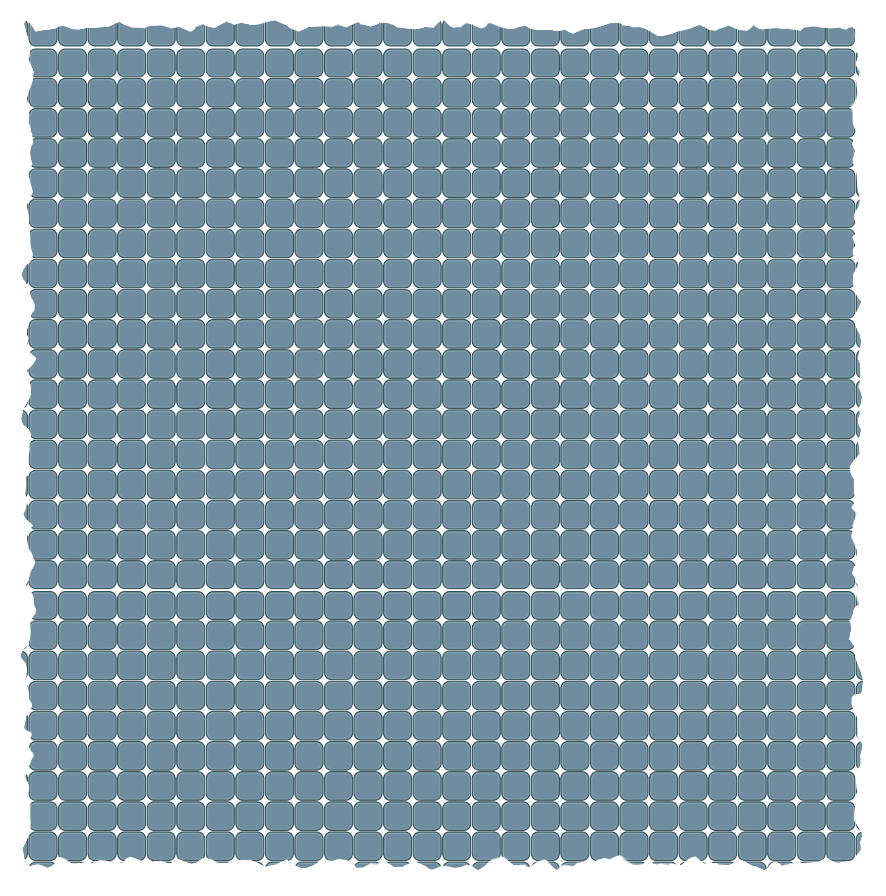
Reproduce this pattern procedurally as a WebGL 1 fragment shader.

```glsl
precision highp float;

// A sheet of blue-grey rounded tiles, 28 across and 28 down, with torn edges on white.
// Each tile is a rounded-box distance with a dark rim and a pale inner bevel;
// layered value noise bends the distance to the sheet's border into ragged teeth.

uniform vec2 u_resolution;

// All lengths are fractions of the canvas height.
const vec2 PITCH = vec2(0.03298, 0.03364);
const vec2 GRID_ORIGIN = vec2(0.0315, 0.0387);
const vec2 SHEET_MIN = vec2(0.0325, 0.0370);
const vec2 SHEET_MAX = vec2(0.9555, 0.9700);
const float CORNER_RADIUS = 0.0085;
const float RIM_WIDTH = 0.0013;
const float BEVEL_WIDTH = 0.0008;

const vec3 PAPER = vec3(1.0);
const vec3 TILE = vec3(0.44, 0.55, 0.63);
const vec3 RIM = vec3(0.20, 0.31, 0.32);
const vec3 BEVEL = vec3(0.57, 0.70, 0.71);

float hash(vec2 cell) {
  vec3 q = fract(vec3(cell.xyx) * 0.1031);
  q += dot(q, q.yzx + 33.33);
  return fract((q.x + q.y) * q.z);
}

// Linear blending keeps the creases sharp, as in torn paper.
float creaseNoise(vec2 p) {
  vec2 i = floor(p);
  vec2 f = fract(p);
  float low = mix(hash(i), hash(i + vec2(1.0, 0.0)), f.x);
  float high = mix(hash(i + vec2(0.0, 1.0)), hash(i + vec2(1.0)), f.x);
  return mix(low, high, f.y);
}

float boxDistance(vec2 p, vec2 halfSize) {
  vec2 q = abs(p) - halfSize;
  return length(max(q, 0.0)) + min(max(q.x, q.y), 0.0);
}

float roundBoxDistance(vec2 p, vec2 halfSize, float radius) {
  return boxDistance(p, halfSize - radius) - radius;
}

// Share of a pixel lying inside the shape.
float coverage(float d, float pixel) {
  return clamp(0.5 - d / pixel, 0.0, 1.0);
}

// Share of a pixel lying in a band that starts at an inset from the outline.
float band(float d, float inset, float width, float pixel) {
  return coverage(d + inset, pixel) - coverage(d + inset + width, pixel);
}

// Every eighteenth row joint opens into a visible white slit.
float jointGap(float joint) {
  float slit = 1.0 - step(0.5, abs(mod(joint, 18.0) - 9.0));
  return mix(0.00015, 0.0010, slit);
}

vec3 tileColor(vec2 p, float pixel) {
  vec2 grid = (p - GRID_ORIGIN) / PITCH;
  vec2 cell = floor(grid);
  vec2 local = (grid - cell - 0.5) * PITCH;

  // The lower and upper joints may differ in width.
  float below = jointGap(cell.y);
  float above = jointGap(cell.y + 1.0);
  vec2 center = vec2(0.0, 0.5 * (below - above));
  vec2 halfSize = 0.5 * PITCH - vec2(0.00015, 0.5 * (below + above));
  vec2 q = local - center;
  float d = roundBoxDistance(q, halfSize, CORNER_RADIUS);

  // Light falls from the upper left; rims vary slightly from tile to tile.
  float lit = smoothstep(-0.012, 0.012, q.y - q.x);
  float rimStrength = mix(0.82, 1.0, hash(cell + 7.0));
  float rim = band(d, 0.0, RIM_WIDTH, pixel) * rimStrength;
  float bevel = band(d, RIM_WIDTH + 0.0006, BEVEL_WIDTH, pixel);

  vec3 color = mix(TILE, BEVEL, bevel * mix(0.45, 0.9, lit));
  color = mix(color, RIM, rim);
  return mix(PAPER, color, coverage(d, pixel));
}

float tornSheetDistance(vec2 p) {
  vec2 center = 0.5 * (SHEET_MIN + SHEET_MAX);
  vec2 halfSize = 0.5 * (SHEET_MAX - SHEET_MIN);
  vec2 warp = vec2(creaseNoise(p * 75.0 + 11.0), creaseNoise(p * 75.0 + 53.0)) - 0.5;
  vec2 q = p + 0.010 * warp;
  float broad = creaseNoise(q * 32.0 + 5.0) - 0.5;
  float teeth = creaseNoise(q * 95.0 + 29.0) - 0.5;
  return boxDistance(q - center, halfSize) + 0.010 * broad + 0.009 * teeth;
}

void main() {
  float pixel = 1.0 / u_resolution.y;
  vec2 p = gl_FragCoord.xy * pixel;
  float sheet = coverage(tornSheetDistance(p), pixel);
  gl_FragColor = vec4(mix(PAPER, tileColor(p, pixel), sheet), 1.0);
}
```
